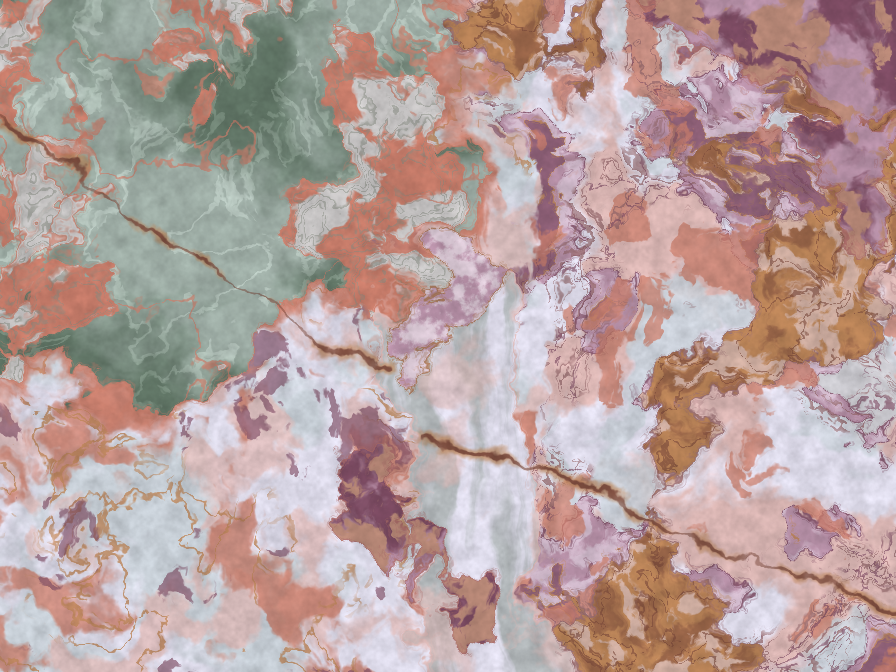
Write a WebGL 2 fragment shader that draws this texture.

```glsl
#version 300 es
precision highp float;
uniform vec2 u_resolution;
out vec4 fragColor;

const vec3 WHITE = vec3(.87, .86, .92);
const vec3 ICE = vec3(.77, .80, .83);
const vec3 BLUSH = vec3(.85, .71, .70);
const vec3 SALMON = vec3(.77, .48, .41);
const vec3 MAUVE = vec3(.71, .56, .65);
const vec3 PLUM = vec3(.48, .29, .38);
const vec3 OCHRE = vec3(.72, .51, .34);
const vec3 RUST = vec3(.46, .27, .22);

float hash(vec2 p) {
  p = fract(p * vec2(123.34, 456.21));
  p += dot(p, p + 45.32);
  return fract(p.x * p.y);
}

float noise(vec2 p) {
  vec2 i = floor(p), f = fract(p);
  f = f * f * (3. - 2. * f);
  return mix(mix(hash(i), hash(i + vec2(1, 0)), f.x),
             mix(hash(i + vec2(0, 1)), hash(i + vec2(1, 1)), f.x), f.y);
}

float fbm(vec2 p) {
  float sum = 0., amp = .5;
  for (int i = 0; i < 5; i++) {
    sum += amp * noise(p);
    p = mat2(1.6, 1.2, -1.2, 1.6) * p + 13.7;
    amp *= .52;
  }
  return sum;
}

float segment(vec2 p, vec2 a, vec2 b) {
  vec2 d = b - a;
  return length(p - a - d * clamp(dot(p - a, d) / dot(d, d), 0., 1.));
}

float line(float v, float width) { return 1. - smoothstep(.3 * width, width, abs(v)); }
float fill(float d, float soft) { return smoothstep(-soft, soft, d); }

// Lays an inner colour with a narrow banded rim over a base
vec3 inlay(vec3 base, vec3 inner, vec3 rim, float d, float width) {
  vec3 col = mix(base, inner, fill(d, width * .25));
  float bands = .5 + .5 * cos(d / width * 8.);
  return mix(col, rim, .85 * line(d, width) * bands);
}

vec3 cloudy(vec2 q) {
  vec3 col = mix(WHITE, ICE, smoothstep(.46, .66, fbm(q * 8. + 3.)));
  col = mix(col, BLUSH, .8 * smoothstep(.5, .62, fbm(q * 11. + 41.)));
  col = mix(col, SALMON, .8 * smoothstep(.6, .68, fbm(q * 9. + 73.)));
  float region = smoothstep(.46, .58, fbm(q * 6. + 57.));
  col = mix(col, OCHRE, .8 * region * line(fbm(q * 15. + 11.) - .5, .028));
  return mix(col, PLUM, .65 * smoothstep(.67, .71, fbm(q * 17. + 95.)));
}

vec3 jade(vec2 q) {
  vec3 col = mix(vec3(.37, .45, .39), vec3(.62, .68, .65), smoothstep(.3, .63, fbm(q * 6. + 23.)));
  col += .09 * line(fbm(q * 16. + 5.) - .5, .05);
  float island = fbm(q * 7. + 61.) - .6;
  vec3 heart = mix(vec3(.78, .77, .77), SALMON, smoothstep(.47, .55, fbm(q * 16. + 9.)));
  float agate = noise(vec2(island * 110., 3.5));
  heart = mix(heart, vec3(.52, .54, .50), .5 * smoothstep(.5, .8, agate));
  col = inlay(col, heart, SALMON, island, .025);
  return mix(col, SALMON, .7 * line(fbm(q * 6. + 87.) - .45, .013));
}

// Broken pink stone with contour bands around its fragments
vec3 breccia(vec2 q) {
  float field = fbm(q * 10. + 29.), tint = fbm(q * 11. + 47.);
  vec3 col = mix(WHITE, BLUSH, smoothstep(.44, .62, tint));
  col = mix(col, ICE, .8 * smoothstep(.54, .62, fbm(q * 8. + 91.)));
  vec3 shard = mix(MAUVE, vec3(.82, .73, .80), smoothstep(.4, .6, fbm(q * 40.)));
  col = inlay(col, shard, PLUM, field - .53, .026);
  col = inlay(col, mix(PLUM, MAUVE, .3), OCHRE, field - .65, .026);
  col = mix(col, SALMON, .75 * smoothstep(.6, .64, fbm(q * 14. + 67.)));
  float bands = smoothstep(.5, .75, noise(vec2(tint * 75., 8.5)));
  float banded = smoothstep(.5, .6, fbm(q * 7. + 37.));
  col = mix(col, mix(RUST, MAUVE, .45), .75 * bands * banded);
  return mix(col, PLUM, .65 * banded * line(fbm(q * 19. + 83.) - .47, .018));
}

vec3 earthy(vec2 q) {
  vec3 col = mix(OCHRE, vec3(.59, .39, .28), smoothstep(.46, .62, fbm(q * 27. + 2.)));
  col = mix(col, vec3(.81, .68, .63), smoothstep(.53, .63, fbm(q * 31. + 33.)));
  return mix(col, RUST, .6 * line(fbm(q * 20. + 51.) - .5, .02));
}

void main() {
  vec2 p = gl_FragCoord.xy / u_resolution.y;
  vec2 broad = vec2(fbm(p * 3.), fbm(p * 3. + 19.)) - .5;
  vec2 fine = vec2(fbm(p * 17. + 7.), fbm(p * 17. + 31.)) - .5;
  vec2 q = p + .16 * broad + .065 * fine;
  vec2 s = p + .12 * broad + .10 * fine;
  float ragged = fbm(q * 9. + 22.) - .5;
  float chipped = fbm(q * 24. + 43.) - .5;

  // Pale ground and pink fragments
  vec3 col = cloudy(q);
  col = mix(col, breccia(q), fill(s.x - .78 + .12 * s.y + .5 * ragged, .015));

  // Green field with a broken salmon border
  float green = min(.67 - s.x, s.y - .39 - .36 * s.x + .12 * line(s.x - .22, .16));
  green += .25 * ragged + .06 * chipped;
  float border = smoothstep(-.06, -.005, green) * smoothstep(.4, .53, fbm(q * 13. + 39.));
  col = mix(col, SALMON, .85 * border);
  col = inlay(col, jade(q), SALMON, green, .014);

  // Translucent slab with soft upright bands
  float slab = .085 - segment(s, vec2(.69, .5), vec2(.76, -.1)) + .12 * ragged;
  float across = p.x + .16 * p.y + .12 * broad.x + .03 * fine.x;
  vec3 sheet = mix(vec3(.69, .71, .72), WHITE, smoothstep(.35, .6, fbm(vec2(across * 30., p.y * 3.))));
  sheet = mix(sheet, BLUSH, .6 * smoothstep(.54, .66, fbm(q * 9. + 81.)));
  col = inlay(col, sheet, BLUSH, slab, .012);

  // Ochre seams
  float seam = .075 - segment(s, vec2(1.27, .82), vec2(1.22, .56));
  seam = max(seam, .022 - segment(s, vec2(1.22, .56), vec2(1.02, .36)));
  seam = max(seam, .022 - segment(s, vec2(1.02, .36), vec2(1., .12)));
  seam = max(seam, .10 - segment(s, vec2(.98, .05), vec2(1.06, -.02)));
  seam = max(seam, .05 - segment(s, vec2(.75, .96), vec2(.87, .92)));
  seam = max(seam, .018 - segment(s, vec2(1.05, .74), vec2(1.22, .78)));
  seam += .14 * ragged + .10 * chipped;
  col = inlay(col, earthy(q), mix(RUST, MAUVE, .5), seam, .012);

  // Plum pockets
  float pocket = .10 - segment(s, vec2(1.14, .96), vec2(1.33, .92));
  pocket = max(pocket, .05 - segment(s, vec2(1.29, .8), vec2(1.3, .68)));
  pocket = max(pocket, .045 - segment(s, vec2(.54, .32), vec2(.58, .25)));
  pocket = max(pocket, .022 - segment(s, vec2(.65, .22), vec2(.71, .1)));
  pocket -= .16 * ragged + .10 * chipped;
  vec3 wine = mix(PLUM, MAUVE, smoothstep(.42, .62, fbm(q * 15. + 15.)));
  wine = mix(wine, mix(OCHRE, MAUVE, .4), smoothstep(.55, .62, fbm(q * 21. + 71.)));
  col = inlay(col, wine, mix(SALMON, PLUM, .4), pocket, .012);

  // Speckled mauve fragment
  float chip = .048 - segment(s, vec2(.635, .52), vec2(.665, .59)) + .09 * chipped;
  vec3 speckle = mix(MAUVE, vec3(.85, .78, .83), smoothstep(.33, .6, fbm(p * 60.)));
  col = inlay(col, speckle, mix(OCHRE, RUST, .3), chip, .009);

  // Rusty fractures, thin and interrupted
  vec2 v = p + .05 * broad + .06 * fine;
  float crack = min(segment(v, vec2(-.05, .87), vec2(.17, .7)), segment(v, vec2(.17, .7), vec2(.42, .52)));
  crack = min(crack, segment(v, vec2(.42, .52), vec2(.58, .46)));
  crack = min(crack, segment(v, vec2(.62, .35), vec2(.83, .29)));
  crack = min(crack, segment(v, vec2(.83, .29), vec2(1.4, .05)));
  float stain = smoothstep(.35, .65, fbm(p * 14. + 77.));
  col = mix(col, OCHRE, .7 * stain * line(crack, .004 + .012 * stain));
  col = mix(col, RUST, (.5 + .4 * stain) * line(crack, .003 + .003 * stain));

  // Mineral grain
  col *= .99 + .24 * (fbm(p * 50. + 5.) - .5) + .05 * (noise(p * 190.) - .5);
  fragColor = vec4(clamp(col, 0., 1.), 1.);
}
```
